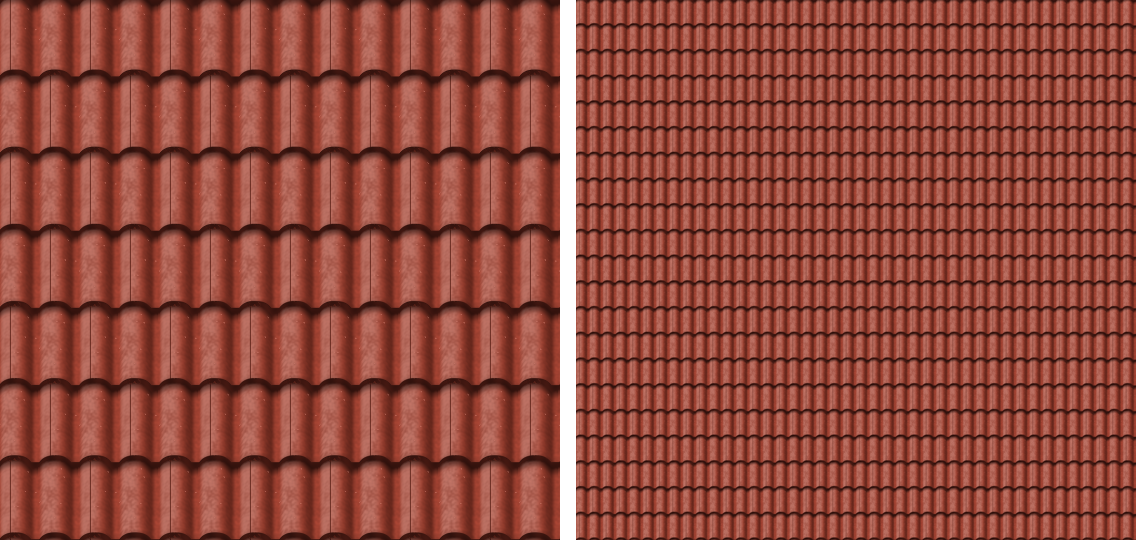
Left: one tile. Right: repeated 3 by 3.
Write a Shadertoy shader that draws this texture.

```glsl
// Red clay roof: seven courses of double-roll tiles with arched, shadowed lips.

const float ROWS = 7.0;
const float ROLLS = 14.0;      // two rolls make one tile
const float LEAD = 0.06;       // valley strip left of each roll
const float SEAM_POS = 0.318;  // side joint within a roll
const float ARCH_RISE = 0.09;  // lip height in courses

const vec3 CLAY = vec3(0.625, 0.255, 0.192);
const vec3 SHEEN = vec3(0.720, 0.430, 0.378);
const vec3 SHADE = vec3(0.375, 0.140, 0.100);
const vec3 LIP = vec3(0.225, 0.080, 0.058);

float hash(vec2 cell) {
    vec3 h = fract(cell.xyx * vec3(0.1031, 0.1030, 0.0973));
    h += dot(h, h.yzx + 33.33);
    return fract((h.x + h.y) * h.z);
}

float cornerSlope(vec2 cell, vec2 offset, float period) {
    float angle = 6.28319 * hash(mod(cell, period) + 17.0);
    return dot(vec2(cos(angle), sin(angle)), offset);
}

// Gradient noise that wraps after a whole number of cells.
float gradientNoise(vec2 p, float period) {
    vec2 cell = floor(p), f = fract(p);
    vec2 w = f * f * f * (f * (f * 6.0 - 15.0) + 10.0);
    vec2 e = vec2(1.0, 0.0);
    float low = mix(cornerSlope(cell, f, period),
                    cornerSlope(cell + e, f - e, period), w.x);
    float high = mix(cornerSlope(cell + e.yx, f - e.yx, period),
                     cornerSlope(cell + 1.0, f - 1.0, period), w.x);
    return mix(low, high, w.y);
}

// Height of the lip above the valley, 0 to 1.
float archProfile(float roll) {
    float u = (roll - 0.44) / 0.40;
    float h = max(1.0 - u * u, 0.0);
    return h * (1.5 - 0.5 * h);
}

// Light falls from the left; the right flank shades the valley.
vec3 rollColor(float roll, float mottle) {
    float sheen = smoothstep(0.02, 0.17, roll) * (1.0 - smoothstep(0.36, 0.68, roll));
    float shade = smoothstep(0.52, 0.83, roll) * (1.0 - smoothstep(0.83, 0.97, roll));
    vec3 color = mix(CLAY, SHEEN, sheen * clamp(0.90 + 0.5 * mottle, 0.0, 1.0));
    return mix(color, SHADE, shade * 0.88);
}

float lineMask(float d, float halfWidth, float aa) {
    return 1.0 - smoothstep(halfWidth - aa * 0.5, halfWidth + aa * 0.5, abs(d));
}

// Sparse pale chips, one candidate per cell.
float chips(vec2 tile, float cells) {
    vec2 p = tile * cells;
    vec2 cell = mod(floor(p), cells);
    vec2 center = 0.3 + 0.4 * vec2(hash(cell + 3.0), hash(cell + 71.0));
    float present = step(0.975, hash(cell + 29.0));
    return present * (1.0 - smoothstep(0.10, 0.30, length(fract(p) - center)));
}

void mainImage(out vec4 fragColor, in vec2 fragCoord) {
    vec2 uv = fragCoord / iResolution.xy;
    vec2 aa = vec2(ROLLS, ROWS) / iResolution.xy;

    // Roll across, course down
    float across = uv.x * ROLLS + LEAD;
    float roll = fract(across);
    float down = (1.0 - uv.y) * ROWS + ARCH_RISE * archProfile(roll);
    float row = mod(floor(down), ROWS);
    float below = fract(down);
    float odd = mod(row, 2.0);
    float seamed = 1.0 - mod(floor(across) + odd, 2.0);
    vec2 tile = vec2(fract((across - odd) * 0.5), below);

    // Clay surface
    float mottle = gradientNoise(tile * 7.0, 7.0);
    float grain = gradientNoise(tile * 26.0, 26.0);
    vec3 color = rollColor(roll, mottle + 0.6 * grain);
    color *= 1.0 + 0.05 * mottle + 0.09 * grain;
    color = mix(color, SHEEN * 1.12, 0.55 * chips(tile, 22.0));

    // Side joint: raised pale strip, dark groove, thin bright rim
    float joint = roll - SEAM_POS;
    float strip = smoothstep(0.05, 0.12, roll) * (1.0 - smoothstep(-0.02, 0.0, joint));
    color = mix(color, SHEEN, seamed * 0.35 * strip);
    color = mix(color, SHEEN * 1.04, seamed * 0.45 * lineMask(joint - 0.035, 0.018, aa.x));
    color = mix(color, SHADE, seamed * 0.85 * lineMask(joint, 0.013, aa.x));

    // Shadow cast by the course above, then its dark lip
    float thickness = 0.064 + 0.018 * smoothstep(0.50, 0.78, roll) + 0.012 * grain;
    color *= 1.0 - 0.42 * (1.0 - smoothstep(thickness, thickness + 0.11, below));
    color *= 1.0 - 0.10 * smoothstep(0.93, 1.0, below);
    float lip = 1.0 - smoothstep(thickness - 0.022, thickness + 0.022, below);
    lip = max(lip, smoothstep(1.0 - 1.5 * aa.y, 1.0, below));
    float flecks = seamed * smoothstep(0.08, 0.32, grain) * lineMask(joint - 0.08, 0.16, 0.1);
    vec3 lipColor = mix(LIP * (1.0 + 0.5 * mottle), SHADE, 0.7 * flecks);
    color = mix(color, lipColor, lip);

    fragColor = vec4(clamp(color, 0.0, 1.0), 1.0);
}
```
